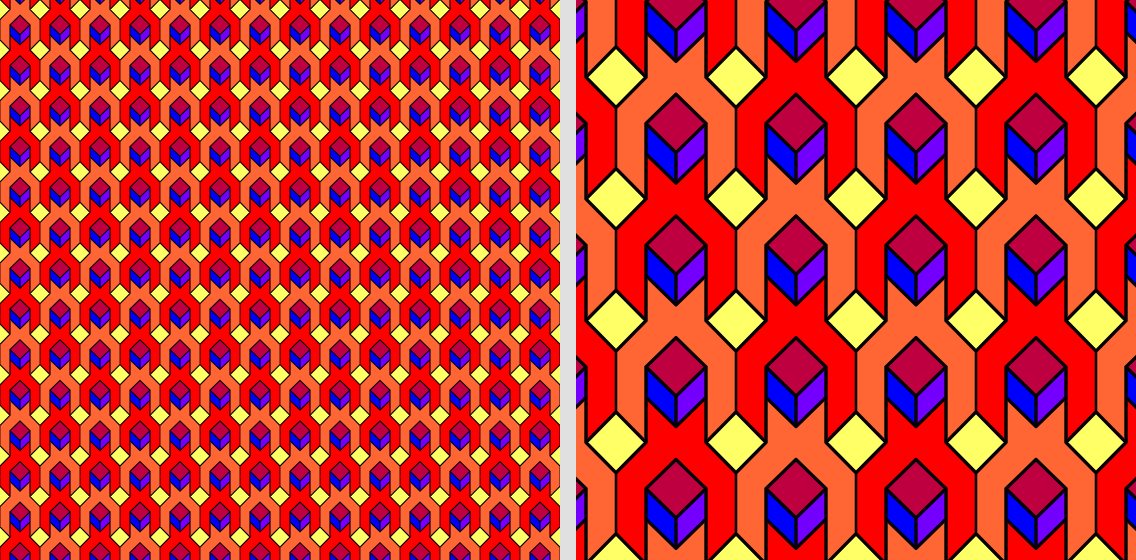
Left, the full canvas; right, a detail of the centre.
Give the GLSL for this pattern, as a WebGL 1 fragment shader.

```glsl
precision highp float;
// Interlocking arches in two alternating colours, each sheltering a small
// shaded cube, with a yellow diamond wherever four arches meet. Each cell is
// mirrored about its axis, filled by region tests, then outlined by segments.

uniform vec2 u_resolution;

#define COLUMNS 14.0
#define ROWS 13.8
#define ROW_SHIFT 0.566     // height of the lowest diamonds, in rows
#define HALF_W 0.25         // half width of cubes and diamonds, in cells
#define CUBE_TOP 0.14       // depths below the neck of the arch
#define CUBE_SIDE 0.38
#define CUBE_MID 0.62
#define CUBE_BOTTOM 0.87
#define LINE_HALF 0.014     // half width of the ink, in cells
#define WALL_HALF 0.011     // finer ink between neighbouring arches

const vec3 RED     = vec3(1.0, 0.0, 0.0);
const vec3 ORANGE  = vec3(1.0, 0.4, 0.2);
const vec3 YELLOW  = vec3(1.0, 1.0, 0.4);
const vec3 CRIMSON = vec3(0.75, 0.0, 0.25);
const vec3 BLUE    = vec3(0.0, 0.0, 1.0);
const vec3 VIOLET  = vec3(0.45, 0.0, 1.0);
const vec3 INK     = vec3(0.02, 0.0, 0.02);

float segment(vec2 p, vec2 a, vec2 b) {
  vec2 ab = b - a;
  return length(p - a - ab * clamp(dot(p - a, ab) / dot(ab, ab), 0.0, 1.0));
}

// q.x: distance from the cell axis, q.y: depth below the neck
float outline(vec2 q) {
  vec2 side = vec2(HALF_W, CUBE_SIDE);
  vec2 mid = vec2(0.0, CUBE_MID);
  vec2 bottom = vec2(0.0, CUBE_BOTTOM);
  vec2 lowSide = vec2(HALF_W, CUBE_SIDE + CUBE_BOTTOM - CUBE_MID);

  // cube
  float d = segment(q, vec2(0.0, CUBE_TOP), side);
  d = min(d, segment(q, side, mid));
  d = min(d, segment(q, mid, bottom));
  d = min(d, segment(q, lowSide, bottom));
  // cube flank continuing into the inner edge of the leg
  d = min(d, segment(q, side, vec2(HALF_W, 1.0)));
  // diamonds above and below the leg
  vec2 upper = vec2(0.5, HALF_W);
  vec2 lower = vec2(0.5, 1.0 - HALF_W);
  d = min(d, segment(q, vec2(HALF_W, 0.0), upper));
  d = min(d, segment(q, vec2(HALF_W, 1.0), lower));
  // wall shared with the next arch
  return min(d - LINE_HALF, segment(q, upper, lower) - WALL_HALF);
}

vec3 fill(float x, float depth, float parity) {
  float ax = abs(x);
  float slant = ax / HALF_W;
  float topEdge = mix(CUBE_TOP, CUBE_SIDE, slant);
  float foldEdge = mix(CUBE_MID, CUBE_SIDE, slant);
  float baseEdge = foldEdge + CUBE_BOTTOM - CUBE_MID;

  // diamonds centred on the cell corners
  float corner = min(depth, 1.0 - depth);
  if (0.5 - ax + corner < HALF_W) return YELLOW;

  if (ax < HALF_W && depth > topEdge) {
    if (depth < foldEdge) return CRIMSON;
    if (depth < baseEdge) return x < 0.0 ? BLUE : VIOLET;
    parity = 1.0 - parity;    // neck of the arch below
  }
  return mix(RED, ORANGE, parity);
}

void main() {
  vec2 uv = gl_FragCoord.xy / u_resolution;
  vec2 p = uv * vec2(COLUMNS, ROWS) - vec2(0.0, ROW_SHIFT);
  vec2 cell = floor(p) + vec2(0.0, 1.0);
  float x = fract(p.x) - 0.5;
  float depth = cell.y - p.y;
  float parity = mod(cell.x + cell.y, 2.0);

  float pixel = COLUMNS / u_resolution.x;
  float d = outline(vec2(abs(x), depth));
  float ink = 1.0 - smoothstep(-0.6 * pixel, 0.6 * pixel, d);
  gl_FragColor = vec4(mix(fill(x, depth, parity), INK, ink), 1.0);
}
```
